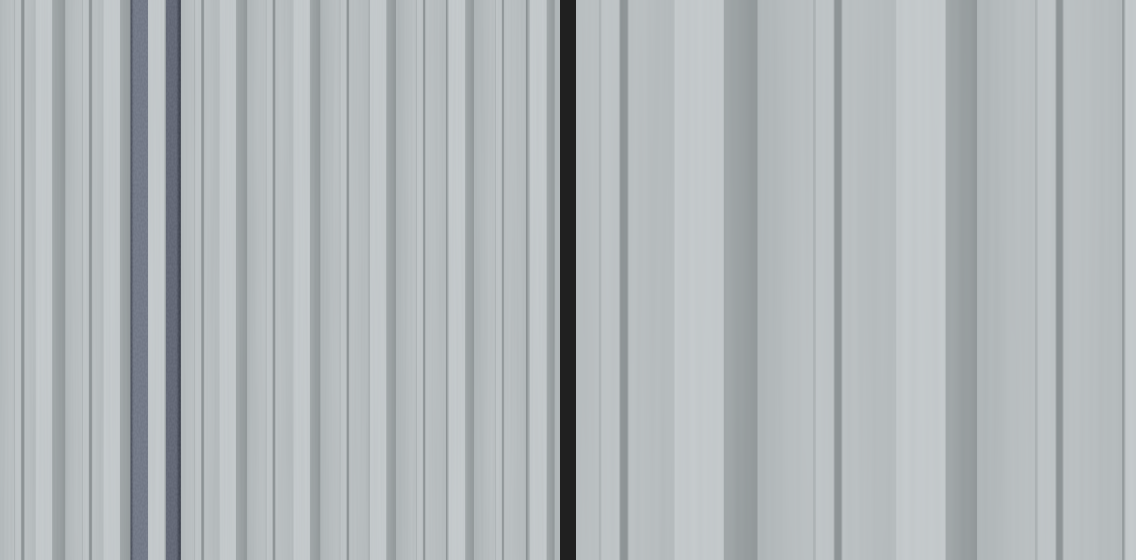
Left, the full canvas; right, a detail of the centre.
Write a WebGL 1 fragment shader that draws this texture.

```glsl
precision highp float;
// Upright ribbed metal cladding: flat bright crests, shaded sides and a thin groove in each pan.
// Two sheets of ribs meet at a blue gap; rib spacing widens slowly to the right, as in perspective.
// Every rib is a 1D profile built from smooth bands, with faint brushed noise on top.

uniform vec2 u_resolution;

// Layout, in units of which SPAN cover the canvas
const float SPAN = 768.0;
const float LEFT_START = 49.0;      // first crest of the left sheet
const float LEFT_PITCH = 93.0;
const float RIGHT_START = 203.0;    // first crest of the right sheet
const float RIGHT_PITCH = 96.3;
const float PITCH_GROWTH = 1.7;     // quadratic widening of the right sheet
const float SHEET_SEAM = 190.0;     // hidden under the blue gap
const float CREST_WIDTH = 22.5;
const vec2 SHADE_WIDTH = vec2(19.0, 11.0);  // at left and right of canvas
const float FLANK_WIDTH = 6.0;
const float BEAD_START = 64.0;
const float GROOVE_START = 73.0;
const vec2 GROOVE_WIDTH = vec2(4.5, 2.5);
const vec2 GAP_A = vec2(179.0, 203.0);
const vec2 GAP_B = vec2(227.5, 248.0);

// Colours
const vec3 PAN_DARK = vec3(0.685, 0.710, 0.718);
const vec3 PAN_LIGHT = vec3(0.728, 0.750, 0.758);
const vec3 CREST = vec3(0.765, 0.786, 0.795);
const vec3 SHADE_NEAR = vec3(0.635, 0.660, 0.667);
const vec3 SHADE_DEEP = vec3(0.570, 0.595, 0.602);
const vec3 GROOVE = vec3(0.535, 0.560, 0.568);
const vec3 BLUE = vec3(0.455, 0.480, 0.535);
const vec3 BLUE_SHADE = vec3(0.395, 0.415, 0.470);
const vec3 BLUE_DEEP = vec3(0.250, 0.268, 0.315);
const float BRUSH_AMOUNT = 0.016;
const float GRAIN_AMOUNT = 0.035;

vec2 gradientAt(vec2 cell) {
  vec3 p = fract(cell.xyx * vec3(0.1031, 0.1030, 0.0973));
  p += dot(p, p.yzx + 33.33);
  float angle = 6.2832 * fract((p.x + p.y) * p.z);
  return vec2(cos(angle), sin(angle));
}

float gradientNoise(vec2 p) {
  vec2 i = floor(p), f = fract(p);
  vec2 w = f * f * f * (f * (f * 6.0 - 15.0) + 10.0);
  vec2 e = vec2(1.0, 0.0);
  float low = mix(dot(gradientAt(i), f), dot(gradientAt(i + e), f - e), w.x);
  float high = mix(dot(gradientAt(i + e.yx), f - e.yx), dot(gradientAt(i + 1.0), f - 1.0), w.x);
  return mix(low, high, w.y);
}

// Smooth-edged 1 inside [a, b]
float band(float x, float a, float b, float soft) {
  return smoothstep(a - soft, a + soft, x) - smoothstep(b - soft, b + soft, x);
}

// Distance from the crest start on the left, and the pitch to the next crest
vec2 locateRib(float x) {
  if (x < SHEET_SEAM) return vec2(mod(x - LEFT_START, LEFT_PITCH), LEFT_PITCH);
  float d = x - RIGHT_START;
  float root = sqrt(RIGHT_PITCH * RIGHT_PITCH + 4.0 * PITCH_GROWTH * d);
  float k = floor((root - RIGHT_PITCH) / (2.0 * PITCH_GROWTH));
  float start = k * (RIGHT_PITCH + PITCH_GROWTH * k);
  return vec2(d - start, RIGHT_PITCH + PITCH_GROWTH * (2.0 * k + 1.0));
}

vec3 ribColor(float x, float soft) {
  vec2 rib = locateRib(x);
  float s = rib.x, pitch = rib.y, across = x / SPAN;

  // Pan: brightens away from the shade, dims a little towards the next crest
  float lit = smoothstep(34.0, 62.0, s) * (1.0 - 0.5 * smoothstep(78.0, pitch, s));
  vec3 col = mix(PAN_DARK, PAN_LIGHT, lit);

  // Raised bead beside the groove
  col = mix(col, CREST, 0.45 * band(s, BEAD_START, GROOVE_START, soft));
  col = mix(col, SHADE_NEAR, 0.6 * band(s, BEAD_START - 0.6, BEAD_START + 0.6, soft));
  float grooveEnd = GROOVE_START + mix(GROOVE_WIDTH.x, GROOVE_WIDTH.y, across);
  col = mix(col, GROOVE, 0.9 * band(s, GROOVE_START, grooveEnd, soft + 0.4));

  // Left flank, which only comes into view towards the right
  float toCrest = s - pitch;
  float flank = FLANK_WIDTH * smoothstep(0.5, 1.0, across);
  vec3 flankColor = mix(GROOVE, PAN_DARK, smoothstep(-flank, 0.0, toCrest));
  col = mix(col, flankColor, band(toCrest, -flank, soft * 2.0, soft) * smoothstep(0.0, 1.5, flank));

  // Shaded right side of the crest
  float shadeWidth = mix(SHADE_WIDTH.x, SHADE_WIDTH.y, across);
  float depth = clamp((s - CREST_WIDTH) / shadeWidth, 0.0, 1.0);
  float shade = band(s, CREST_WIDTH, CREST_WIDTH + shadeWidth, soft);
  col = mix(col, mix(SHADE_NEAR, SHADE_DEEP, depth), shade);

  // Crest, including the next one so its edge blends from both sides
  float crest = band(s, 0.0, CREST_WIDTH, soft) + band(toCrest, 0.0, CREST_WIDTH, soft);
  return mix(col, CREST, crest);
}

void main() {
  vec2 p = gl_FragCoord.xy / u_resolution * SPAN;
  float soft = 0.6 * SPAN / u_resolution.x;

  vec3 col = ribColor(p.x, soft);
  col += BRUSH_AMOUNT * gradientNoise(p * vec2(0.35, 0.004));
  col += 0.5 * BRUSH_AMOUNT * gradientNoise(p * vec2(0.02, 0.005) + 17.0);

  // Blue gap either side of the first crest of the right sheet
  float grain = GRAIN_AMOUNT * gradientNoise(p * vec2(0.4, 0.25));
  vec3 blueA = mix(BLUE_DEEP, BLUE, smoothstep(GAP_A.x - 1.0, GAP_A.x + 5.0, p.x));
  vec3 blueB = mix(BLUE_SHADE, BLUE_DEEP, smoothstep(GAP_B.y - 7.0, GAP_B.y - 1.0, p.x));
  col = mix(col, blueA + grain, band(p.x, GAP_A.x, GAP_A.y, soft));
  col = mix(col, blueB + grain, band(p.x, GAP_B.x, GAP_B.y, soft));

  gl_FragColor = vec4(col, 1.0);
}
```
